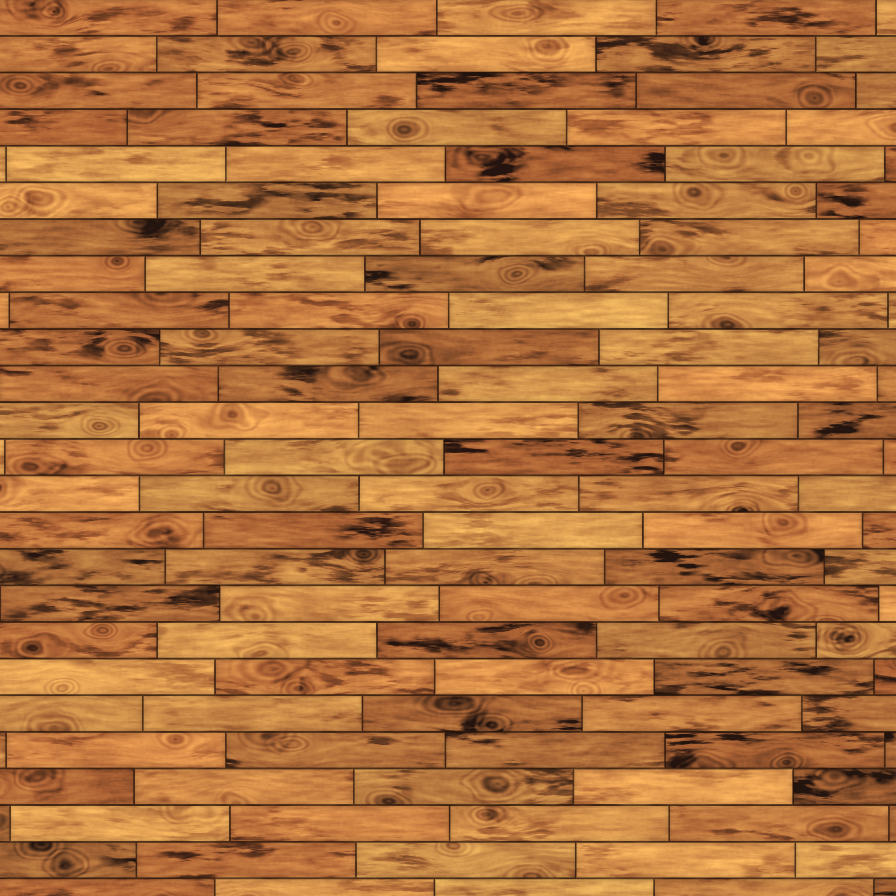
This texture is drawn by a WebGL 2 fragment shader. Its source:

```glsl
#version 300 es
precision highp float;
// Staggered hardwood floor: varied honey and walnut planks with grain, dark streaks and knots.
uniform vec2 u_resolution;
out vec4 fragColor;

const float ROWS = 24.459;      // plank rows down the canvas
const float COLUMNS = 4.079;    // plank lengths across the canvas
const float ROW_SHIFT = 0.022;
const float ASPECT = ROWS / COLUMNS;
const vec3 DARK_WOOD = vec3(0.14, 0.08, 0.06);
const vec3 MID_WOOD = vec3(0.65, 0.39, 0.215);
const vec3 PALE_WOOD = vec3(0.96, 0.72, 0.39);
const vec3 SEAM_COLOR = vec3(0.16, 0.08, 0.04);

float hash(vec2 p) {
    vec3 q = fract(p.xyx * 0.1031);
    q += dot(q, q.yzx + 33.33);
    return fract((q.x + q.y) * q.z);
}

float noise(vec2 p) {
    vec2 cell = floor(p), f = fract(p);
    f = f * f * (3.0 - 2.0 * f);
    float low = mix(hash(cell), hash(cell + vec2(1, 0)), f.x);
    float high = mix(hash(cell + vec2(0, 1)), hash(cell + vec2(1, 1)), f.x);
    return mix(low, high, f.y);
}

float fbm(vec2 p) {
    float sum = 0.0, amplitude = 0.533;
    for (int i = 0; i < 4; i++) {
        sum += amplitude * noise(p);
        p = p * 2.03 + 17.3;
        amplitude *= 0.5;
    }
    return sum;
}

// Tone from 0 (burnt) to 1 (honey)
vec3 woodRamp(float tone) {
    vec3 lower = mix(DARK_WOOD, MID_WOOD, clamp(tone * 2.0, 0.0, 1.0));
    return mix(lower, PALE_WOOD, clamp(tone * 2.0 - 1.0, 0.0, 1.1));
}

// x: tone change of one ringed knot, y: how far it bends the grain
vec2 knot(vec2 p, vec2 id, float presence) {
    if (hash(id + 3.1) > presence) return vec2(0.0);
    vec2 center = vec2(mix(0.5, ASPECT - 0.5, hash(id + 5.7)), hash(id + 9.2));
    float size = mix(0.28, 0.6, hash(id + 12.4));
    float stretch = mix(1.4, 2.3, hash(id + 15.8));
    vec2 d = (p - center) / vec2(size * stretch, size);
    d.y += 0.25 * d.x * (hash(id + 18.5) - 0.5);
    float radius = length(d) + 0.45 * (noise(p * vec2(2.0, 3.0) + id * 7.0) - 0.5);
    float body = 1.0 - smoothstep(0.75, 1.05, radius);
    float core = 1.0 - smoothstep(0.1, 0.5, radius);
    float rings = sin(radius * 19.0 + hash(id + 21.0) * 6.0);
    float depth = mix(0.1, 0.36, hash(id + 24.6));
    float tone = body * (0.085 * rings - 0.07) - core * depth;
    return vec2(tone, 0.35 * d.y * exp(-dot(d, d) * 0.5));
}

// Tone change from fibres, growth lines and burnt streaks
float grainTone(vec2 p, vec2 offset, float streakStrength) {
    vec2 g = p + offset;
    float broad = fbm(g * vec2(0.7, 2.2)) - 0.5;
    float fibre = fbm(g * vec2(1.6, 11.0) + 40.0) - 0.5;
    float lines = sin(6.283 * (3.0 * g.y + 4.0 * noise(g * vec2(0.45, 0.9))));
    float grit = noise(g * 13.0) - 0.5;
    float area = smoothstep(0.42, 0.72, fbm(g * vec2(0.65, 1.6) + 80.0));
    float ragged = smoothstep(0.4, 0.68, fbm(g * vec2(1.5, 8.0) + 120.0));
    return 0.32 * broad + 0.34 * fibre + 0.022 * lines + 0.05 * grit
         - streakStrength * area * ragged;
}

// Where the plank ends fall: two alternating positions with jitter
float rowStagger(float row) {
    float jitter = hash(vec2(row, 4.7)) - 0.5;
    return mix(0.985, 0.66, mod(row, 2.0)) + 0.19 * jitter;
}

float seamMask(float edge, float halfWidth, float blur) {
    return 1.0 - smoothstep(halfWidth - blur, halfWidth + blur, edge);
}

void main() {
    vec2 uv = gl_FragCoord.xy / u_resolution;

    // Plank layout; local units are plank heights
    float down = (1.0 - uv.y) * ROWS + ROW_SHIFT;
    float row = floor(down);
    float along = uv.x * COLUMNS - rowStagger(row);
    vec2 id = vec2(floor(along) + 11.0, row + 7.0);
    vec2 p = vec2(fract(along) * ASPECT, fract(down));

    // Knots
    vec2 knots = vec2(0.0);
    for (int i = 0; i < 2; i++) {
        float k = float(i);
        knots += knot(p, id + 51.0 * k, 0.62 - 0.25 * k);
    }

    // Tone of the plank and its grain
    float shade = hash(id + 31.0);
    float burnt = smoothstep(0.86, 1.0, hash(id + 47.0));
    vec2 offset = 60.0 * vec2(hash(id + 61.0), hash(id + 73.0));
    float streaks = mix(0.55, 0.26, shade) + 0.2 * burnt;
    float tone = mix(0.5, 0.9, shade) - 0.17 * burnt + knots.x;
    tone += grainTone(p - vec2(0.0, knots.y), offset, streaks);
    float redness = hash(id + 89.0);
    vec3 color = woodRamp(tone) * mix(vec3(1.0, 1.02, 0.98), vec3(1.02, 0.93, 0.9), redness);

    // Worn edges and thin dark seams
    vec2 edge = min(p, vec2(ASPECT, 1.0) - p);
    float nearest = min(edge.x, edge.y);
    color *= 1.0 - 0.16 * exp(-nearest * 14.0);
    float blur = 0.5 * ROWS / u_resolution.y;
    float wear = mix(0.7, 1.0, noise(uv * 60.0));
    float seam = max(seamMask(edge.y, 0.025, blur), seamMask(edge.x, 0.022, blur));
    color = mix(color, SEAM_COLOR, 0.88 * wear * seam);
    fragColor = vec4(color, 1.0);
}
```
